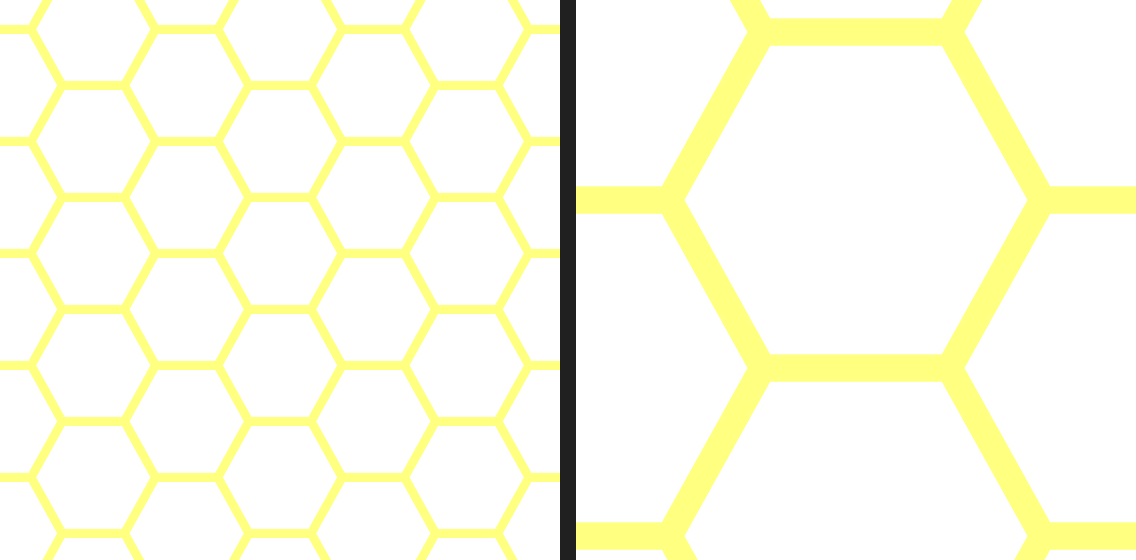
Left, the full canvas; right, a detail of the centre.
This pattern is drawn by a WebGL 2 fragment shader. Its source:

```glsl
#version 300 es
precision highp float;
// Honeycomb of pale yellow lines on white, flat-topped cells.
// Two interleaved rectangular lattices hold the cell centres; the smaller
// hexagonal distance to them gives the distance to the nearest cell wall.

#define REPEATS vec2(3.0, 5.0)
#define CELL_CENTRE vec2(0.5, 0.738)
#define LINE_WIDTH 0.0812
#define LINE_COLOUR vec3(1.0, 1.0, 0.5)
#define GROUND_COLOUR vec3(1.0)

uniform vec2 u_resolution;
out vec4 fragColor;

const float SQRT3 = 1.73205;

// Distance from the centre of a flat-topped hexagon; its sides lie at 0.5.
float hexDistance(vec2 p) {
    p = abs(p);
    return max(p.y, dot(p, vec2(0.5 * SQRT3, 0.5)));
}

// Offset from the nearest lattice point, scaled to make the hexagon regular.
vec2 latticeOffset(vec2 p) {
    return (fract(p + 0.5) - 0.5) * vec2(SQRT3, 1.0);
}

void main() {
    vec2 uv = gl_FragCoord.xy / u_resolution;
    vec2 p = uv * REPEATS - CELL_CENTRE;

    // Distance to the closest wall, from whichever lattice is nearer
    float nearest = min(hexDistance(latticeOffset(p)),
                        hexDistance(latticeOffset(p + 0.5)));
    float wall = 0.5 - nearest;

    // One pixel wide smooth edge
    float halfPixel = 0.5 * REPEATS.y / u_resolution.y;
    float line = 1.0 - smoothstep(-halfPixel, halfPixel, wall - 0.5 * LINE_WIDTH);

    fragColor = vec4(mix(GROUND_COLOUR, LINE_COLOUR, line), 1.0);
}
```
